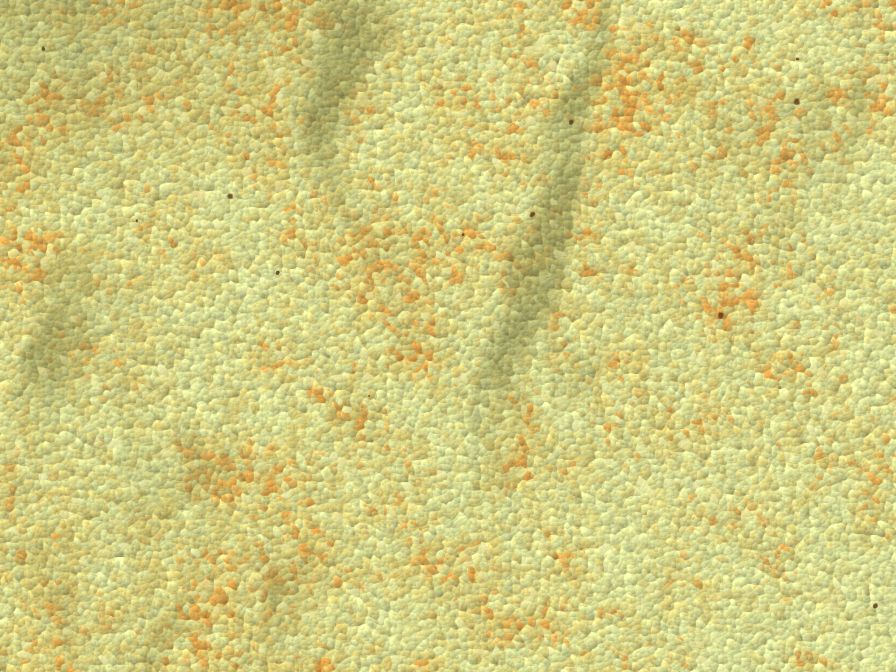
Write a WebGL 1 fragment shader that draws this texture.

```glsl
precision highp float;
uniform vec2 u_resolution;

float hash(vec2 p) {
  vec3 q = fract(vec3(p.xyx) * 0.1031);
  q += dot(q, q.yzx + 33.33);
  return fract((q.x + q.y) * q.z);
}

float noise(vec2 p) {
  vec2 i = floor(p), f = fract(p);
  f = f * f * (3.0 - 2.0 * f);
  return mix(mix(hash(i), hash(i + vec2(1.0, 0.0)), f.x),
             mix(hash(i + vec2(0.0, 1.0)), hash(i + 1.0), f.x), f.y);
}

float fbm(vec2 p) {
  float sum = 0.0, amp = 0.533;
  for (int i = 0; i < 4; i++) {
    sum += amp * noise(p);
    p = mat2(0.8, 0.6, -0.6, 0.8) * p * 2.03 + 17.3;
    amp *= 0.5;
  }
  return sum;
}

// Soft-edged flakes: x = tone, y = orange chance, z = bevel, w = brightness
vec4 grains(vec2 p) {
  vec2 cell = floor(p);
  vec4 sum = vec4(0.0);
  float total = 0.0;
  for (int y = -1; y <= 1; y++) {
    for (int x = -1; x <= 1; x++) {
      vec2 id = cell + vec2(float(x), float(y)) + 50.0;
      vec2 seed = vec2(hash(id + 3.7), hash(id + 91.2));
      vec2 d = p - (id - 50.0) - seed;
      float angle = -0.6 + 2.4 * (hash(id + 47.1) - 0.5);
      vec2 axis = vec2(cos(angle), sin(angle));
      float reach = length(vec2(dot(d, axis) * 0.8, dot(d, vec2(-axis.y, axis.x)) * 1.35));
      float weight = exp(-13.0 * reach);
      float bevel = dot(d, vec2(-0.5, 0.85));
      sum += weight * vec4(hash(id + 11.9), hash(id + 23.4), bevel, hash(id + 68.5));
      total += weight;
    }
  }
  return sum / total;
}

// Rare dark crumbs scattered over a coarse grid
float crumbs(vec2 p) {
  vec2 cell = floor(p * 8.0), f = fract(p * 8.0);
  vec2 centre = 0.2 + 0.6 * vec2(hash(cell + 5.3), hash(cell + 38.8));
  float radius = 0.018 + 0.025 * hash(cell + 72.6);
  float rough = 0.02 * (noise(p * 220.0) - 0.5);
  float spot = 1.0 - smoothstep(radius * 0.5, radius * 1.3, length(f - centre) + rough);
  return spot * step(0.84, hash(cell + 19.4));
}

void main() {
  vec2 p = gl_FragCoord.xy / u_resolution.y;
  vec2 uv = gl_FragCoord.xy / u_resolution;

  vec4 coarse = grains(p * 88.0);
  vec4 fine = grains(p * 155.0 + 31.0);
  float patches = fbm(p * 13.0 + 4.0);
  float drift = fbm(p * 3.0 + 20.0);

  vec3 pale = vec3(0.84, 0.865, 0.59);
  vec3 straw = vec3(0.83, 0.77, 0.44);
  vec3 orange = vec3(0.86, 0.60, 0.26);
  vec3 olive = vec3(0.59, 0.59, 0.35);
  vec3 umber = vec3(0.36, 0.20, 0.09);

  // Pale and straw flakes, warmer towards the left
  float warmth = coarse.x * 0.45 + fine.x * 0.2 + patches * 0.5 + drift * 0.3 - 0.12 * (uv.x - 0.5);
  vec3 color = mix(pale, straw, smoothstep(0.45, 1.05, warmth));

  // Clustered orange flakes
  float rust = coarse.y * 0.5 + fine.y * 0.15 + patches * 0.65 + drift * 0.25;
  color = mix(color, orange, 0.8 * smoothstep(0.91, 1.12, rust));

  // Leaning vertical stains, strongest at the upper left
  vec2 stainPos = vec2(p.x * 9.0 - p.y * 1.6 + 1.2 * noise(p * 5.0), p.y * 2.3);
  float region = smoothstep(0.3, 0.65, drift + 0.2 * (uv.y - uv.x));
  float stain = smoothstep(0.5, 0.8, fbm(stainPos + 7.0) + 0.15 * (patches - 0.5)) * region;
  float corner = 1.0 - smoothstep(0.0, 0.45, length(vec2(uv.x, 1.0 - uv.y) * vec2(0.8, 1.2)));
  float grime = stain * 0.75 + corner * 0.4;
  color = mix(color, olive, clamp(grime * (0.65 + 0.7 * fine.w), 0.0, 0.85));

  // Flake relief and bright chips
  float relief = 0.22 * coarse.z + 0.13 * fine.z;
  float tone = 0.10 * (coarse.w - 0.5) + 0.09 * (fine.w - 0.5);
  color *= 1.0 + relief + tone;
  float chip = smoothstep(0.88, 0.98, coarse.w) * (1.0 - smoothstep(0.5, 0.8, coarse.y));
  color = mix(color, vec3(0.92, 0.90, 0.67), 0.5 * chip);

  color = mix(color, umber, 0.8 * crumbs(p));
  gl_FragColor = vec4(clamp(color, 0.0, 1.0), 1.0);
}
```
